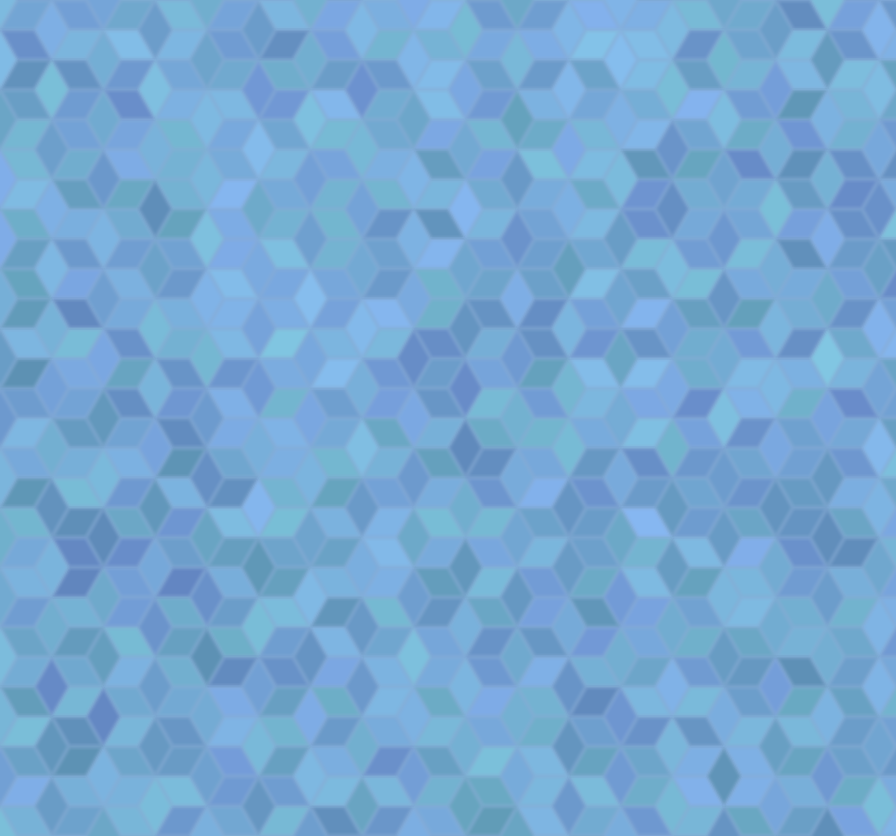
A WebGL 2 fragment shader for this pattern:

```glsl
#version 300 es
precision highp float;

#define ROWS 14.0          // upright diamonds stacked over the height
#define LINE_HALF 0.035    // half line width, in rhombus edges
#define LINE_SOFT 0.05     // fade of the line, in rhombus edges
#define LINE_ALPHA 0.5
#define BLUR 0.04          // softening step, in rhombus edges
#define PATCHINESS 0.22    // share of broad light and dark areas
#define HUE_SPREAD 1.0

uniform vec2 u_resolution;
out vec4 fragColor;

const float ROOT3 = 1.73205;
const float SECTOR = 1.047198;   // sixty degrees
const vec3 DARK_BLUE = vec3(0.365, 0.54, 0.715);
const vec3 LIGHT_BLUE = vec3(0.525, 0.765, 0.925);
const vec3 TEAL_TO_VIOLET = vec3(0.03, -0.065, 0.075);
const vec3 LINE_COLOR = vec3(0.53, 0.67, 0.83);

float hash(vec2 p) {
    vec3 q = fract(p.xyx * vec3(0.1031, 0.1030, 0.0973));
    q += dot(q, q.yzx + 33.33);
    return fract((q.x + q.y) * q.z);
}

float valueNoise(vec2 p) {
    vec2 i = floor(p), f = fract(p);
    f = f * f * (3.0 - 2.0 * f);
    return mix(mix(hash(i), hash(i + vec2(1, 0)), f.x),
               mix(hash(i + vec2(0, 1)), hash(i + vec2(1, 1)), f.x), f.y);
}

// Closest six-way corner of the rhombus tiling
vec2 nearestHub(vec2 p) {
    vec2 cell = vec2(3.0, ROOT3);
    vec2 oddShift = vec2(1.5, 0.0), evenShift = vec2(0.0, 0.5 * ROOT3);
    vec2 odd = floor((p - oddShift) / cell + 0.5) * cell + oddShift;
    vec2 even = floor((p - evenShift) / cell + 0.5) * cell + evenShift;
    return distance(p, odd) < distance(p, even) ? odd : even;
}

// Tint from a rhombus key: brightness and a lean to teal or violet
vec3 tileColor(vec2 key) {
    float patchTone = valueNoise(key * vec2(0.15, 0.087) + 7.3);
    float tone = mix(pow(hash(key + 61.0), 0.8), patchTone, PATCHINESS);
    float lean = (hash(key + 173.0) - 0.5) * HUE_SPREAD;
    return mix(DARK_BLUE, LIGHT_BLUE, tone) + TEAL_TO_VIOLET * lean;
}

vec3 tiling(vec2 p) {
    vec2 hub = nearestHub(p);
    vec2 offset = p - hub;
    float angle = atan(offset.y, offset.x);
    float axis = (floor(angle / SECTOR) + 0.5) * SECTOR;

    // The rhombus is identified by its centre, shared by two hubs
    vec2 centre = hub + 0.5 * ROOT3 * vec2(cos(axis), sin(axis));
    vec2 key = floor(centre / vec2(0.75, 0.25 * ROOT3) + 0.5);

    float edge = length(offset) * sin(max(0.5 * SECTOR - abs(angle - axis), 0.0));
    float line = 1.0 - smoothstep(LINE_HALF, LINE_HALF + LINE_SOFT, edge);
    return mix(tileColor(key), LINE_COLOR, line * LINE_ALPHA);
}

void main() {
    float scale = ROWS * ROOT3 / u_resolution.y;
    vec2 p = gl_FragCoord.xy * scale;

    // Average a small grid of samples for soft tile edges
    vec3 color = vec3(0.0);
    for (int y = -1; y <= 1; y++) {
        for (int x = -1; x <= 1; x++) {
            color += tiling(p + vec2(x, y) * max(BLUR, 0.33 * scale));
        }
    }
    fragColor = vec4(color / 9.0, 1.0);
}
```
